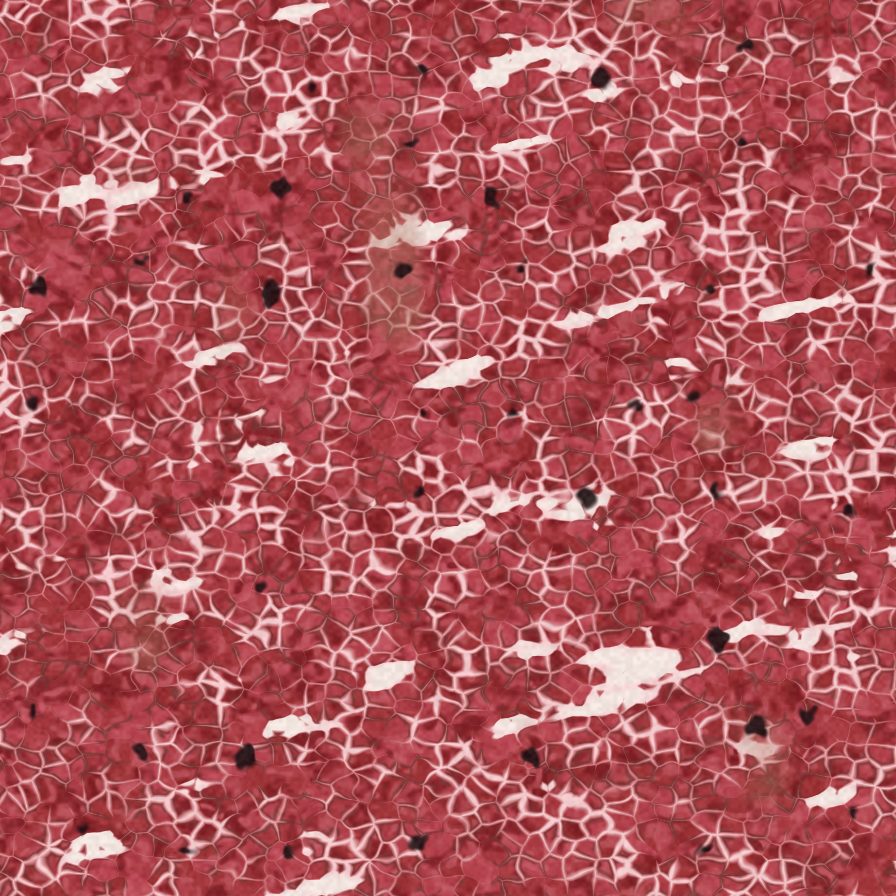
A WebGL 1 fragment shader for this texture:

```glsl
precision highp float;
// Stained tissue: packed red cells with pale seams, torn gaps, dark nuclei and brown smudges.
uniform vec2 u_resolution;

float hash(vec2 p) {
  return fract(sin(dot(p, vec2(127.1, 311.7))) * 43758.5);
}

vec2 hash2(vec2 p) {
  return vec2(hash(p), hash(p + 57.3));
}

float noise(vec2 p) {
  vec2 i = floor(p), f = fract(p);
  f = f * f * (3.0 - 2.0 * f);
  return mix(mix(hash(i), hash(i + vec2(1, 0)), f.x),
             mix(hash(i + vec2(0, 1)), hash(i + vec2(1, 1)), f.x), f.y);
}

float fbm(vec2 p) {
  return 0.6 * noise(p) + 0.28 * noise(p * 2.1 + 13.7) + 0.12 * noise(p * 4.3 + 5.1);
}

// Voronoi cells: x is the distance to the border, y a random value per cell
vec2 cells(vec2 p) {
  vec2 base = floor(p), f = p - base, nearCell = vec2(0.0), nearVec = vec2(0.0);
  float best = 9.0;
  for (int y = -1; y <= 1; y++) {
    for (int x = -1; x <= 1; x++) {
      vec2 g = vec2(float(x), float(y));
      vec2 r = g + 0.08 + 0.84 * hash2(base + g) - f;
      if (dot(r, r) < best) {
        best = dot(r, r);
        nearCell = g;
        nearVec = r;
      }
    }
  }
  float border = 9.0;
  for (int y = -2; y <= 2; y++) {
    for (int x = -2; x <= 2; x++) {
      vec2 g = nearCell + vec2(float(x), float(y));
      vec2 r = g + 0.08 + 0.84 * hash2(base + g) - f;
      vec2 across = r - nearVec;
      if (dot(across, across) > 0.0001) {
        border = min(border, dot(0.5 * (r + nearVec), normalize(across)));
      }
    }
  }
  return vec2(border, hash(base + nearCell + 31.7));
}

// Scattered dark nuclei, at most one per grid square
float nuclei(vec2 p) {
  vec2 q = p * 8.0 + 0.09 * (vec2(noise(p * 90.0), noise(p * 90.0 + 40.0)) - 0.5);
  vec2 id = floor(q);
  vec2 centre = 0.2 + 0.6 * hash2(id + 4.2);
  float radius = mix(0.045, 0.11, pow(hash(id + 9.1), 2.0));
  float shape = 1.0 - smoothstep(radius - 0.03, radius + 0.025, length(fract(q) - centre));
  return shape * step(0.42, hash(id + 17.9));
}

void main() {
  vec2 p = gl_FragCoord.xy / u_resolution.y;

  // Wobbled cell layout, slightly wider than tall
  vec2 q = p * vec2(41.0, 47.0);
  q += 0.45 * (vec2(noise(q * 1.3), noise(q * 1.3 + 70.0)) - 0.5);
  vec2 cell = cells(q);

  // Tears run sideways and climb gently to the right
  vec2 along = vec2(p.x + 0.2 * p.y, p.y - 0.2 * p.x);
  float tear = smoothstep(0.69, 0.81, fbm(along * vec2(8.0, 25.0) + 3.0));
  float seam = mix(-0.18, 0.16, noise(q * 0.8 + 20.0)) + 0.06 * (noise(p * 9.0) - 0.5);
  float depth = cell.x - seam - 0.5 * tear;

  // Cell bodies with uneven stain
  float mottle = noise(q * 2.6 + 8.0);
  float stain = noise(q * 1.1 + 51.0);
  vec3 color = mix(vec3(0.60, 0.19, 0.20), vec3(0.73, 0.28, 0.33), cell.y);
  color = mix(color, vec3(0.48, 0.12, 0.14), 0.85 * smoothstep(0.48, 0.8, 0.5 * stain + 0.5 * mottle));
  color = mix(color, vec3(0.77, 0.38, 0.42), 0.6 * smoothstep(0.55, 0.9, 1.0 - mottle));

  // Brownish rims, then rose and pale seams
  float rim = smoothstep(0.02, 0.09, depth) * (1.0 - smoothstep(0.12, 0.27, depth));
  color = mix(color, vec3(0.46, 0.22, 0.21), 0.8 * rim * smoothstep(0.4, 0.7, noise(q * 1.5 + 33.0)));
  color = mix(color, vec3(0.79, 0.46, 0.48), 1.0 - smoothstep(0.01, 0.13, depth));
  vec3 pale = mix(vec3(0.95, 0.79, 0.80), vec3(0.95, 0.90, 0.88), tear);
  color = mix(color, pale, 1.0 - smoothstep(-0.08, 0.05, depth));

  // Brown smudges and nuclei
  float smudge = smoothstep(0.68, 0.85, fbm(p * vec2(7.0, 6.0) + 27.0));
  color = mix(color, vec3(0.66, 0.44, 0.37), 0.6 * smudge * (0.5 + 0.5 * mottle));
  color = mix(color, vec3(0.13, 0.07, 0.08), 0.92 * nuclei(p));

  color += 0.07 * (noise(p * 230.0) - 0.5);
  gl_FragColor = vec4(color, 1.0);
}
```
